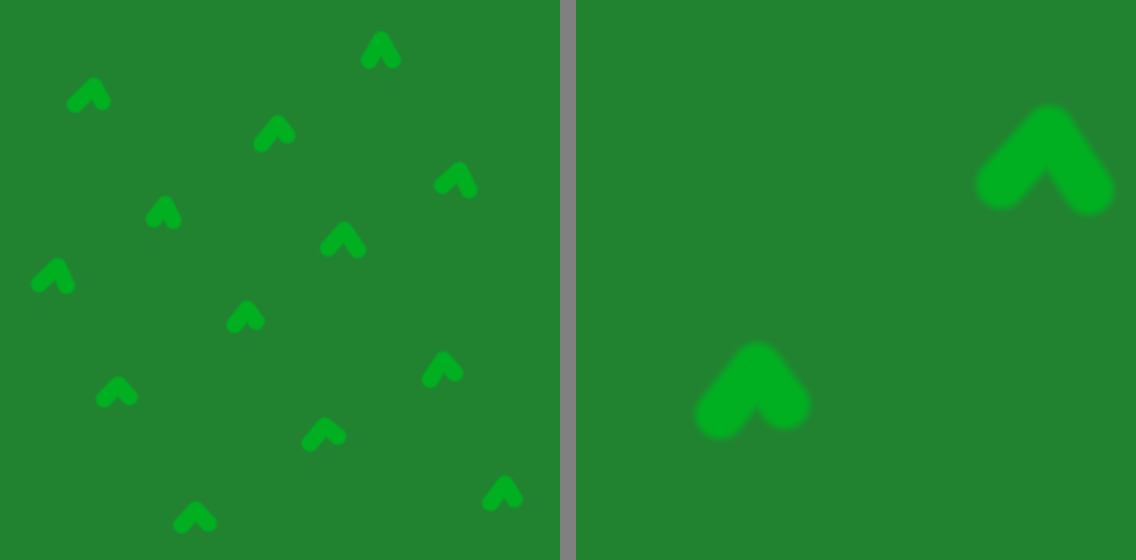
Left, the full canvas; right, a detail of the centre.
Reproduce this pattern procedurally as a WebGL 1 fragment shader.

```glsl
precision highp float;
// Scattered soft grass tufts on a flat green field.
// Each tuft is two round-ended strokes that meet at a top point; the tufts
// sit on a jittered rank-1 lattice, so they are irregular but well spread.

uniform vec2 u_resolution;

const int TUFT_COUNT = 13;
const float LATTICE_STEP = 5.0;
const float LATTICE_START = 6.0;
const float MARGIN = 0.09;
const float JITTER = 0.025;
const float CORE_RADIUS = 0.0105;
const float OUTER_RADIUS = 0.0188;

const vec3 FIELD_GREEN = vec3(0.13, 0.51, 0.19);
const vec3 TUFT_GREEN = vec3(0.0, 0.69, 0.13);

// Two random values in 0..1 from an index and a channel.
vec2 hash2(float index, float channel) {
  vec2 seed = vec2(index + 1.0, channel + 3.0);
  vec2 mixed = vec2(dot(seed, vec2(127.1, 311.7)),
                    dot(seed, vec2(269.5, 183.3)));
  return fract(sin(mixed) * 43758.55);
}

// Distance from p to the segment between a and b.
float segmentDistance(vec2 p, vec2 a, vec2 b) {
  vec2 ap = p - a;
  vec2 ab = b - a;
  float t = clamp(dot(ap, ab) / dot(ab, ab), 0.0, 1.0);
  return length(ap - ab * t);
}

// Top point of a tuft: lattice place plus jitter.
vec2 tuftApex(float index) {
  float count = float(TUFT_COUNT);
  float row = mod(LATTICE_START + LATTICE_STEP * index, count);
  vec2 place = vec2(index, row) / (count - 1.0);
  vec2 jitter = (hash2(index, 0.0) * 2.0 - 1.0) * JITTER;
  return mix(vec2(MARGIN), vec2(1.0 - MARGIN), place) + jitter;
}

// Distance to the centre line of a tuft with a long left and short right arm.
float tuftDistance(vec2 p, float index) {
  vec2 apex = tuftApex(index);
  vec2 leftArm = mix(vec2(-0.020, -0.025), vec2(-0.037, -0.038), hash2(index, 1.0));
  vec2 rightArm = mix(vec2(0.014, -0.017), vec2(0.024, -0.037), hash2(index, 2.0));
  return min(segmentDistance(p, apex, apex + leftArm),
             segmentDistance(p, apex, apex + rightArm));
}

void main() {
  vec2 p = gl_FragCoord.xy / u_resolution;

  // Nearest stroke of all tufts
  float nearest = 1.0;
  for (int i = 0; i < TUFT_COUNT; i++) {
    nearest = min(nearest, tuftDistance(p, float(i)));
  }

  // Solid core with a soft brush edge
  float paint = 1.0 - smoothstep(CORE_RADIUS, OUTER_RADIUS, nearest);
  gl_FragColor = vec4(mix(FIELD_GREEN, TUFT_GREEN, paint), 1.0);
}
```
